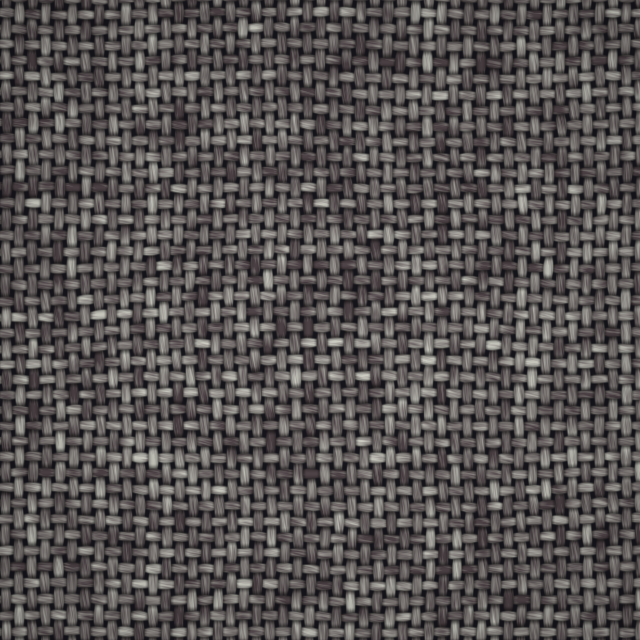
A three.js fragment shader for this texture:

```glsl
// Plain-weave cloth of mottled grey and brown-violet yarn over dark gaps.
varying vec2 vUv;

#define THREADS vec2(48.5, 40.3)      // yarns across and down
#define WARP_HALF 0.35                // half width of upright yarn, in cells
#define WEFT_HALF 0.27                // half width of level yarn, in cells
#define SOFT 0.075                    // edge softness, in cells
#define WOBBLE 0.06                   // sideways drift of each yarn
#define MOTTLE 0.85                   // tone change along a yarn
#define FIBRE 0.34                    // strength of fine strands
#define GAP_COLOR vec3(0.075, 0.075, 0.10)
#define DARK_YARN vec3(0.285, 0.245, 0.26)
#define LIGHT_YARN vec3(0.70, 0.695, 0.665)

const float PI = 3.14159;

float hash(vec2 p) {
  vec3 q = fract(p.xyx * vec3(0.1031, 0.1030, 0.0973));
  q += dot(q, q.yzx + 33.33);
  return fract((q.x + q.y) * q.z);
}

vec2 gradient(vec2 cell) {
  float angle = 2.0 * PI * hash(cell);
  return vec2(cos(angle), sin(angle));
}

float gradientNoise(vec2 p) {
  vec2 i = floor(p), f = p - i;
  vec2 u = f * f * f * (f * (f * 6.0 - 15.0) + 10.0);
  vec2 e = vec2(1.0, 0.0);
  float low = mix(dot(gradient(i), f), dot(gradient(i + e), f - e), u.x);
  float high = mix(dot(gradient(i + e.yx), f - e.yx),
                   dot(gradient(i + e.xx), f - e.xx), u.x);
  return 1.4 * mix(low, high, u.y);
}

// One yarn: rgb is its shaded colour, a its coverage.
// side is 1 for warp and -1 for weft, which rise at opposite crossings.
vec4 yarn(float across, float along, float halfWidth, float side) {
  float id = floor(across);
  float seed = 150.0 + 70.0 * side;

  // Uneven outline, widest where the yarn lies on top
  float wave = side * cos(PI * (along - 0.5 + id));
  float drift = WOBBLE * gradientNoise(vec2(id * 5.37 + seed, along * 0.6));
  float swell = 0.05 * gradientNoise(vec2(id * 3.71 + seed, along * 0.8 + 40.0));
  float width = halfWidth + 0.035 * wave + swell;
  float offset = across - id - 0.5 - drift;
  float coverage = 1.0 - smoothstep(width - SOFT, width + SOFT, abs(offset));

  // Long mottling, short flecks and slanted strands
  float tone = 0.47 + 0.3 * (hash(vec2(id, seed)) - 0.5);
  tone += MOTTLE * 0.6 * gradientNoise(vec2(id * 7.37 + seed, along * 0.23));
  tone += MOTTLE * 0.5 * gradientNoise(vec2(id * 9.13 + seed, along * 0.7 + 80.0));
  vec2 strand = vec2(offset * 5.5 + along * 0.7 + id * 11.3, along * 0.75 + seed);
  tone += FIBRE * gradientNoise(strand);
  tone += 0.5 * FIBRE * gradientNoise(strand * vec2(2.1, 1.6) + 30.0);
  vec3 color = mix(DARK_YARN, LIGHT_YARN, clamp(tone, 0.0, 1.1));

  // Rounded section, darker where it dips under
  float roundness = 1.0 - 0.38 * pow(min(abs(offset) / width, 1.0), 2.0);
  float dip = mix(0.42, 1.0, smoothstep(-0.85, 0.45, wave));
  return vec4(color * roundness * dip, coverage);
}

void main() {
  // Slightly uneven cloth
  vec2 p = vUv * THREADS;
  p += 0.3 * vec2(gradientNoise(vUv * 3.0 + 10.0), gradientNoise(vUv * 3.0 + 50.0));

  vec4 warp = yarn(p.x, p.y, WARP_HALF, 1.0);
  vec4 weft = yarn(p.y, p.x, WEFT_HALF, -1.0);
  weft.rgb *= 1.05;

  // Alternate which yarn lies on top at each crossing
  float parity = mod(floor(p.x) + floor(p.y), 2.0);
  bool warpOnTop = parity < 0.5;
  vec4 upper = warpOnTop ? warp : weft;
  vec4 lower = warpOnTop ? weft : warp;
  vec3 color = mix(GAP_COLOR, lower.rgb, lower.a);
  color = mix(color, upper.rgb, upper.a);

  // Gentle falloff toward the corners
  vec2 c = vUv - 0.5;
  color *= 1.04 - 0.38 * dot(c, c);
  gl_FragColor = vec4(color, 1.0);
}
```
